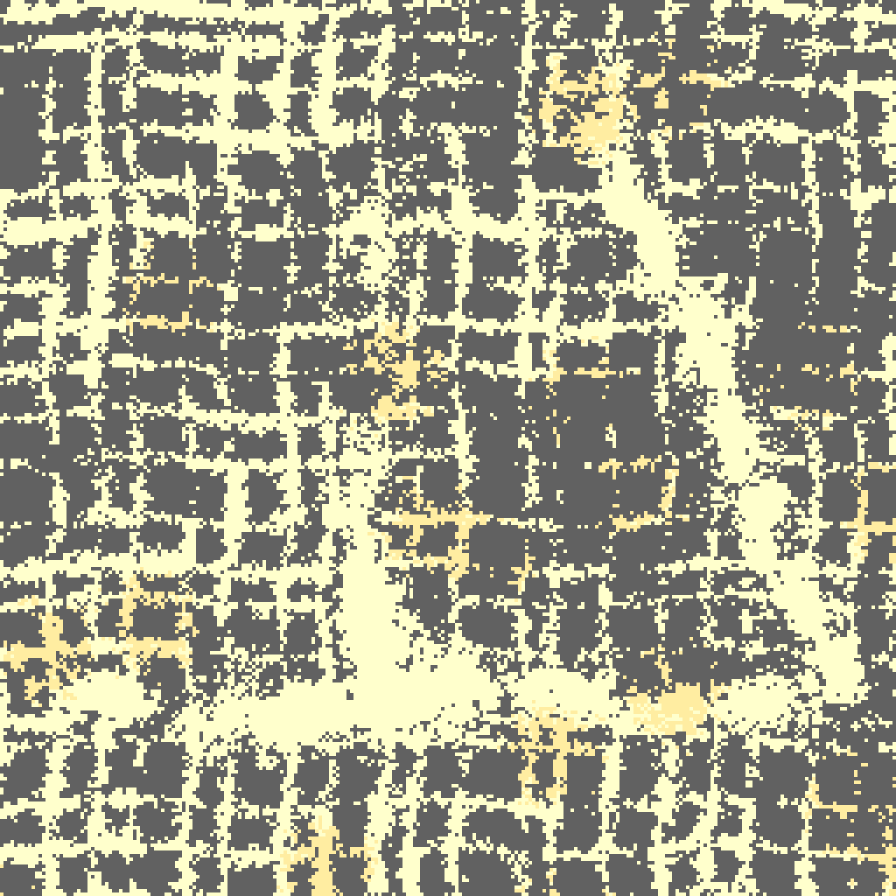
Give the GLSL for this texture, as a WebGL 1 fragment shader.

```glsl
precision highp float;
// Draws a coarse raster map of ragged pale streets and avenues between dark city blocks.

uniform vec2 u_resolution;

#define RASTER 256.0         // map cells across the canvas
#define BLOCKS 19.0          // city blocks across the canvas
#define STREET 0.063         // mean street half width, in blocks
#define STREET_SPREAD 0.34   // variation of width; narrow streets vanish
#define AVENUE 0.36          // mean avenue half width, in blocks
#define RAGGED 1.0           // roughness of all edges
#define AMBER_REACH 0.23     // size of the amber patches
#define AMBER_SHARE 0.42     // share of sites that turn amber
#define BLOCK_COLOR vec3(0.38, 0.38, 0.38)
#define STREET_COLOR vec3(1.0, 1.0, 0.8)
#define AMBER_COLOR vec3(1.0, 0.93, 0.63)

float hash(vec2 p) {
  return fract(sin(dot(p, vec2(127.1, 311.7))) * 43758.545);
}

// Cellular noise: x is the distance to the nearest site, y is its random value.
vec2 cellular(vec2 p) {
  vec2 home = floor(p);
  vec2 nearest = vec2(9.0, 0.0);
  for (int j = -1; j <= 1; j++) {
    for (int i = -1; i <= 1; i++) {
      vec2 id = home + vec2(float(i), float(j));
      vec2 site = id + vec2(hash(id), hash(id + 57.3));
      float d = distance(p, site);
      if (d < nearest.x) nearest = vec2(d, hash(id + 19.7));
    }
  }
  return nearest;
}

float segmentDistance(vec2 p, vec2 a, vec2 b) {
  vec2 ap = p - a, ab = b - a;
  return length(ap - ab * clamp(dot(ap, ab) / dot(ab, ab), 0.0, 1.0));
}

// Inside depth of the nearest upright street; its width changes block by block.
float streetDepth(vec2 q, float seed) {
  float line = floor(q.x + 0.5);
  float offset = (hash(vec2(line, seed)) - 0.5) * 0.5;
  float longRun = hash(vec2(line + seed, floor(q.y / 4.0) + 31.0));
  float oneBlock = hash(vec2(line - seed, floor(q.y) + 73.0));
  float strength = 0.5 * (longRun + oneBlock) - 0.5;
  return STREET + STREET_SPREAD * strength - abs(q.x - line - offset);
}

// Inside depth of the avenues, in blocks.
float avenueDepth(vec2 p) {
  vec2 bent = p + 0.012 * sin(p.yx * vec2(17.0, 14.0) + vec2(1.0, 4.0));
  vec2 hub = vec2(0.41, 0.24);
  vec2 eastEnd = vec2(0.93, 0.22);
  float d = segmentDistance(bent, hub, vec2(0.44, 0.78));
  d = min(d, segmentDistance(bent, vec2(0.06, 0.21), eastEnd));
  d = min(d, segmentDistance(bent, vec2(0.67, 0.92), eastEnd));
  float swell = 1.2 * (0.47 - cellular(p * 11.0).x);
  float plaza = 0.55 * exp(-dot(p - hub, p - hub) * 90.0);
  return AVENUE + swell + plaza - d * BLOCKS;
}

vec3 mapColor(vec2 uv) {
  vec2 cell = floor(uv * RASTER);
  vec2 p = (cell + 0.5) / RASTER;

  // Edge roughness: two sizes of clumps and single-cell grain.
  float grain = hash(cell + 11.0) - 0.5;
  float rough = 0.30 * (0.47 - cellular(p * 85.0).x)
              + 0.20 * (0.47 - cellular(p * 30.0 + 7.0).x)
              + 0.16 * grain;
  rough *= RAGGED;

  // Town density: open voids, with closer streets toward the lower left.
  float density = 0.07 * (1.0 - p.x - p.y)
                - 0.06 * cos(10.5 * (p.x - 0.31)) * cos(12.0 * (p.y - 0.68));

  vec2 q = p * BLOCKS + 0.12 * sin(p.yx * vec2(23.0, 19.0) + vec2(0.5, 2.0));
  float street = max(streetDepth(q, 3.0), streetDepth(q.yx, 41.0));
  float depth = max(street + density + rough, avenueDepth(p) + 3.0 * rough);

  // Amber patches tint only the paved cells.
  vec2 patchSite = cellular(p * 6.0 + 3.0);
  float amber = step(patchSite.x - rough, AMBER_REACH) * step(patchSite.y, AMBER_SHARE);
  vec3 paved = mix(STREET_COLOR, AMBER_COLOR, amber);
  return mix(BLOCK_COLOR, paved, step(0.0, depth));
}

void main() {
  // Four samples per pixel smooth the cell edges at any canvas size.
  vec3 color = vec3(0.0);
  for (int j = 0; j < 2; j++) {
    for (int i = 0; i < 2; i++) {
      vec2 shift = (vec2(float(i), float(j)) - 0.5) * 0.5;
      color += mapColor((gl_FragCoord.xy + shift) / u_resolution);
    }
  }
  gl_FragColor = vec4(color * 0.25, 1.0);
}
```
